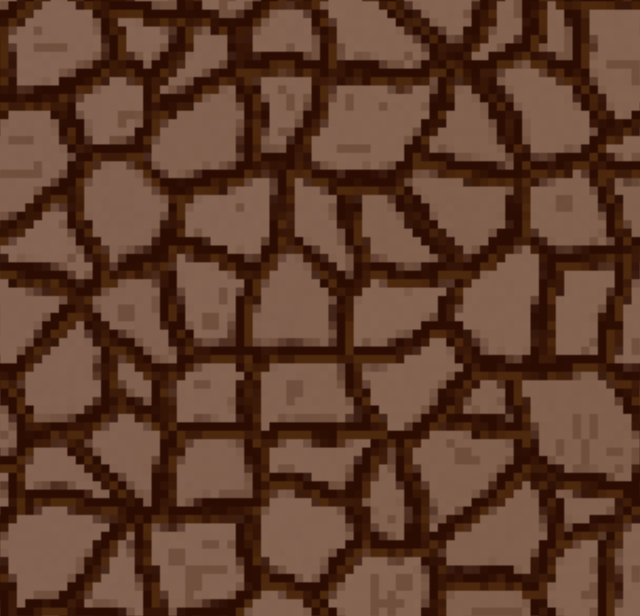
Write a Shadertoy shader that draws this texture.

```glsl
// Blocky cobblestone wall: pale brown stones with dark undersides in brown mortar.
// A weighted cellular pattern, bent by layered sines, is sampled once per coarse
// square; neighbouring squares are then blended over a narrow soft seam.

const float GRID = 76.0;        // squares across the canvas
const float STONES = 7.3;       // stones across the canvas
const float JITTER = 0.82;      // scatter of stone centres
const float SIZE_SPREAD = 0.36; // difference between large and small stones
const float SEAM = 0.15;        // softness of square edges, in squares
const float INSET_LOW = 0.152;  // gap below and right of a stone
const float INSET_TOP = 0.100;  // gap above and left of a stone
const float RIM = 0.085;        // width of the worn rim
const vec2 LIGHT = vec2(-0.55, 0.835);

const vec3 STONE = vec3(0.51, 0.38, 0.31);
const vec3 WORN = vec3(0.43, 0.30, 0.23);
const vec3 MORTAR = vec3(0.30, 0.155, 0.05);
const vec3 UMBER = vec3(0.22, 0.09, 0.03);
const vec3 SHADOW = vec3(0.165, 0.047, 0.01);

vec2 hash2(vec2 p) {
    vec3 q = fract(p.xyx * vec3(0.1031, 0.1030, 0.0973));
    q += dot(q, q.yzx + 33.33);
    return fract((q.xx + q.yz) * q.zy);
}

// Centre in xy, size weight in z
vec3 stoneSite(vec2 id) {
    vec2 offset = 0.5 + JITTER * (hash2(id + 17.0) - 0.5);
    return vec3(id + offset, SIZE_SPREAD * hash2(id + 61.0).x);
}

float powerDistance(vec2 p, vec3 site) {
    vec2 d = p - site.xy;
    return dot(d, d) - site.z;
}

// Distance to the nearest border, its outward direction, and the stone's id
float stoneBorder(vec2 p, out vec2 outward, out vec2 id) {
    vec2 base = floor(p);
    float best = 1e3;
    vec3 home = vec3(0.0);
    for (int j = -2; j <= 2; j++)
    for (int i = -2; i <= 2; i++) {
        vec2 c = base + vec2(i, j);
        vec3 site = stoneSite(c);
        float d = powerDistance(p, site);
        if (d < best) { best = d; home = site; id = c; }
    }
    float border = 1e3;
    outward = vec2(0.0, 1.0);
    for (int j = -2; j <= 2; j++)
    for (int i = -2; i <= 2; i++) {
        vec2 c = base + vec2(i, j);
        if (c == id) continue;
        vec3 site = stoneSite(c);
        vec2 axis = site.xy - home.xy;
        float span = length(axis);
        float d = (powerDistance(p, site) - best) / (2.0 * span);
        if (d < border) { border = d; outward = axis / span; }
    }
    return border;
}

// Short bars and nicks, built from blocks of squares
float scratches(vec2 square) {
    float bar = step(0.93, hash2(floor(square / vec2(4.0, 1.0)) + 5.0).x);
    float post = step(0.94, hash2(floor(square / vec2(1.0, 3.0)) + 43.0).x);
    float chip = step(0.94, hash2(floor(square / 2.0) + 89.0).y);
    return max(bar, max(post, chip));
}

vec3 squareColour(vec2 square) {
    vec2 uv = (square + 0.5) / GRID;
    vec2 p = uv * STONES;
    p += 0.08 * sin(p.yx * 2.7 + vec2(0.4, 2.1));
    p += 0.035 * sin(p.yx * 7.1 + vec2(1.9, 0.6));

    vec2 outward, id;
    float border = stoneBorder(p, outward, id);
    float lit = dot(outward, LIGHT);
    vec2 grain = hash2(square + 131.0);

    // Mortar above each stone, shadow beneath it
    float mortarEdge = 0.085 * smoothstep(-0.35, 0.6, lit) + 0.04 * (grain.x - 0.5);
    vec3 mortar = mix(MORTAR, UMBER, 0.8 * step(0.72, grain.y));
    vec3 shadow = mix(SHADOW, UMBER, 0.7 * step(0.86, grain.y));
    vec3 gap = mix(mortar, shadow, smoothstep(-0.03, 0.03, border - mortarEdge));

    // Stone face with a gentle tint, worn rim and scratches
    float inset = mix(INSET_LOW, INSET_TOP, 0.5 + 0.5 * lit);
    vec3 face = STONE + 0.016 * (hash2(id + 7.0).x - 0.5);
    face += vec3(0.008, 0.008, 0.016) * (0.5 - uv.x) + 0.008 * (grain.x - 0.5);
    float rim = 1.0 - smoothstep(inset + 0.5 * RIM, inset + RIM, border);
    rim *= smoothstep(0.3, -0.3, lit) * step(0.4, grain.y);
    float marks = scratches(square) * step(0.28, border);
    marks *= step(0.35, hash2(id + 29.0).y);
    face = mix(face, WORN, max(0.85 * rim, 0.9 * marks));

    return mix(gap, face, smoothstep(inset - 0.022, inset + 0.022, border));
}

void mainImage(out vec4 fragColor, in vec2 fragCoord) {
    vec2 q = fragCoord / iResolution.x * GRID - 0.5;
    vec2 square = floor(q);
    float soft = max(SEAM, 0.5 * GRID / iResolution.x);
    vec2 blend = smoothstep(0.5 - soft, 0.5 + soft, q - square);
    vec3 low = mix(squareColour(square), squareColour(square + vec2(1, 0)), blend.x);
    vec3 high = mix(squareColour(square + vec2(0, 1)), squareColour(square + 1.0), blend.x);
    fragColor = vec4(mix(low, high, blend.y), 1.0);
}
```
